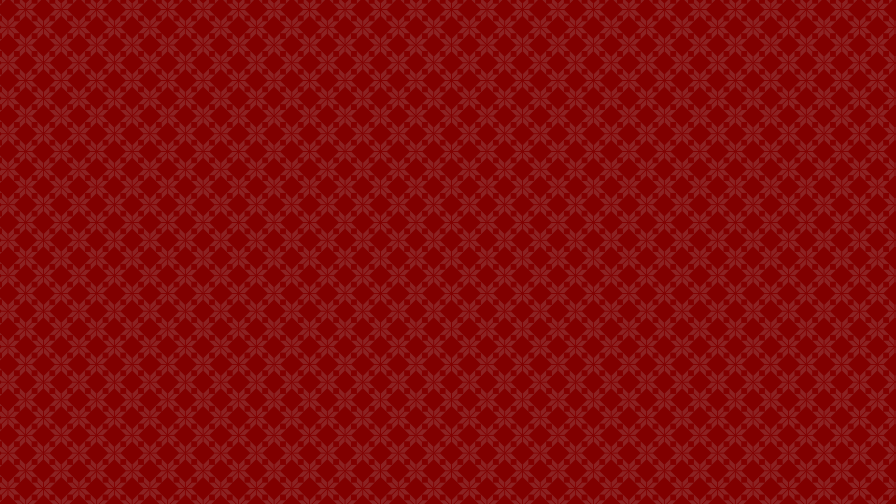
Write a Shadertoy shader that draws this pattern.

```glsl
// Staggered eight-petal knitted stars, tone on tone in deep red.

const vec3 GROUND_RED = vec3(0.50, 0.0, 0.0);
const vec3 PETAL_RED = vec3(0.545, 0.135, 0.135);

// Lengths are fractions of the canvas height.
const float PERIOD = 0.0704;
const vec2 FIRST_STAR = vec2(0.051, 0.981);
const float GAP_RATIO = 0.075;

// Folds the plane onto one quadrant of the nearest staggered star.
vec2 foldStaggered(vec2 p, float period) {
    float halfPeriod = 0.5 * period;
    vec2 q = abs(mod(p + halfPeriod, period) - halfPeriod);
    return q.x + q.y > halfPeriod ? halfPeriod - q : q;
}

// Signed distance to the band lo < v < hi.
float bandDistance(float v, float lo, float hi) {
    return max(lo - v, v - hi);
}

// Eight slanted petals, parted by slits of half-width gap.
float starDistance(vec2 quadrant, float side, float gap) {
    float major = max(quadrant.x, quadrant.y);
    float minor = min(quadrant.x, quadrant.y);
    float straight = bandDistance(minor, gap, side);
    float slanted = bandDistance((major - minor) * sqrt(0.5), gap, side * sqrt(0.5));
    return max(straight, slanted);
}

// Antialiased coverage of a shape.
float coverage(float dist, float pixel) {
    return 1.0 - smoothstep(-0.6 * pixel, 0.6 * pixel, dist);
}

void mainImage(out vec4 fragColor, in vec2 fragCoord) {
    float pixel = 1.0 / iResolution.y;
    vec2 p = fragCoord * pixel - FIRST_STAR;

    // Petal tips of neighbouring stars meet at a third of the period.
    float side = PERIOD / 6.0;
    float dist = starDistance(foldStaggered(p, PERIOD), side, side * GAP_RATIO);

    fragColor = vec4(mix(GROUND_RED, PETAL_RED, coverage(dist, pixel)), 1.0);
}
```
